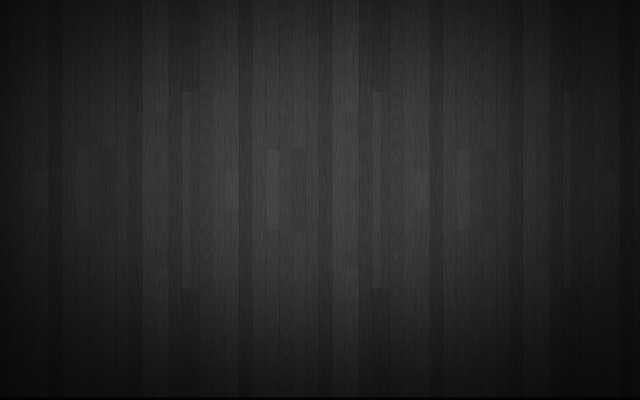
Reproduce this texture procedurally as a WebGL 2 fragment shader.

```glsl
#version 300 es
precision highp float;
// Dark vertical wood planks, mirrored about a horizontal axis, under a soft spotlight.

uniform vec2 u_resolution;
out vec4 outColor;

// One unit is the width of a regular plank
const vec2 CANVAS = vec2(48.0, 30.0);
const float MIRROR_Y = 15.75;
const float PATTERN_START = 4.656;
const float PATTERN_PERIOD = 14.28;
const float NARROW_START = 9.0;      // two slim planks follow nine regular ones
const float NARROW_WIDTH = 0.64;
const float BOTTOM_STRIP = 0.2;

const vec2 LIGHT_CENTER = vec2(24.0, 17.2);
const vec2 LIGHT_RADIUS = vec2(21.6, 14.5);
const float LIGHT_FALLOFF = 1.3;
const float LIGHT_FLOOR = 0.036;
const float LIGHT_GAIN = 0.218;

const float GRAIN_STRENGTH = 0.10;
const float PORE_STRENGTH = 0.13;
const float SEAM_STRENGTH = 0.09;
const float JOINT_STRENGTH = 0.04;

// Per plank: base tone, half length of its middle board, tone shift of that board
const int PLANKS = 15;
const float NONE = 99.0;
const float TONE[PLANKS] = float[](1.0, 1.0, 0.97, 1.0, 0.96, 0.87, 1.04, 1.06,
                                   0.89, 0.86, 0.87, 0.95, 0.99, 1.02, 0.86);
const float JOINT[PLANKS] = float[](NONE, 3.06, NONE, 3.06, NONE, NONE, NONE, 5.9,
                                    NONE, 7.37, 7.37, NONE, 7.37, 1.45, NONE);
const float SHIFT[PLANKS] = float[](0.0, 0.08, 0.0, -0.08, 0.0, 0.0, 0.0, -0.05,
                                    0.0, 0.15, 0.05, 0.0, 0.04, 0.07, 0.0);

vec2 hash2(vec2 p) {
    vec3 q = fract(p.xyx * vec3(0.1031, 0.1030, 0.0973));
    q += dot(q, q.yzx + 33.33);
    return fract((q.xx + q.yz) * q.zy);
}

// Distance to the nearest scattered point
float cellular(vec2 p) {
    vec2 cell = floor(p);
    float nearest = 4.0;
    for (int j = -1; j <= 1; j++) {
        for (int i = -1; i <= 1; i++) {
            vec2 c = cell + vec2(i, j);
            vec2 d = c + hash2(c) - p;
            nearest = min(nearest, dot(d, d));
        }
    }
    return sqrt(nearest);
}

// Plank index in x, position across the plank in y, plank width in z
vec3 locatePlank(float t) {
    float narrowEnd = NARROW_START + 2.0 * NARROW_WIDTH;
    if (t < NARROW_START) return vec3(floor(t), fract(t), 1.0);
    if (t < narrowEnd) {
        float s = (t - NARROW_START) / NARROW_WIDTH;
        return vec3(9.0 + min(floor(s), 1.0), fract(s), NARROW_WIDTH);
    }
    t -= narrowEnd;
    return vec3(min(11.0 + floor(t), 14.0), fract(t), 1.0);
}

// Thin dark growth lines; two planks carry long nested arches
float growthLines(int id, float across, float dy) {
    float seed = float(id) * 2.37;
    float bend = 0.3 * sin(dy * 0.45 + seed) + 0.12 * sin(dy * 1.3 + across * 4.0 + seed * 3.0);
    float rings = across * (3.0 + sin(seed)) + bend * 1.4 + 0.05 * dy;
    float u = (across - 0.5) * 2.0;
    if (id == 11) rings = 3.0 * length(vec2(u, dy / 2.6)) + 0.25 * bend;
    if (id == 2) {
        float arch = min(length(vec2(u, dy / 1.8)), length(vec2(u, (dy - 5.2) / 3.6)));
        rings = 3.0 * arch + 0.25 * bend;
    }
    // Lines fade in and out along the board
    float presence = 0.6 + 0.4 * sin(dy * 0.8 + across * 9.0 + seed * 5.0);
    float crest = 0.5 + 0.5 * sin(6.2832 * rings);
    return presence * (0.27 - crest * crest * crest * crest);
}

void main() {
    vec2 p = gl_FragCoord.xy / u_resolution * CANVAS;
    float pixel = CANVAS.y / u_resolution.y;
    float dy = abs(p.y - MIRROR_Y);

    // Plank tone with its middle board
    float localX = mod(p.x - PATTERN_START, PATTERN_PERIOD);
    vec3 plank = locatePlank(localX);
    int id = int(plank.x);
    float edge = JOINT[id] - dy;
    float tone = TONE[id] + SHIFT[id] * smoothstep(-pixel, pixel, edge);

    // Seams between planks and across board ends
    float side = min(plank.y, 1.0 - plank.y) * plank.z;
    float seamWidth = max(0.08, pixel);
    tone *= 1.0 - SEAM_STRENGTH * (1.0 - smoothstep(0.0, seamWidth, side));
    tone *= 1.0 - JOINT_STRENGTH * (1.0 - smoothstep(0.0, seamWidth, abs(edge)));

    // Growth lines and fine stretched pores
    tone += GRAIN_STRENGTH * growthLines(id, plank.y, dy);
    vec2 poreSpace = vec2(localX * 6.5 + 11.0, dy * 0.8 + plank.x * 7.0 + 5.0);
    tone += PORE_STRENGTH * (cellular(poreSpace) - 0.48);

    // Spotlight fading to the borders
    vec2 r = (p - LIGHT_CENTER) / LIGHT_RADIUS;
    float light = LIGHT_FLOOR + LIGHT_GAIN * exp(-pow(dot(r, r), LIGHT_FALLOFF));
    float strip = smoothstep(BOTTOM_STRIP - pixel, BOTTOM_STRIP + pixel, p.y);
    outColor = vec4(vec3(light * tone * mix(0.15, 1.0, strip)), 1.0);
}
```
